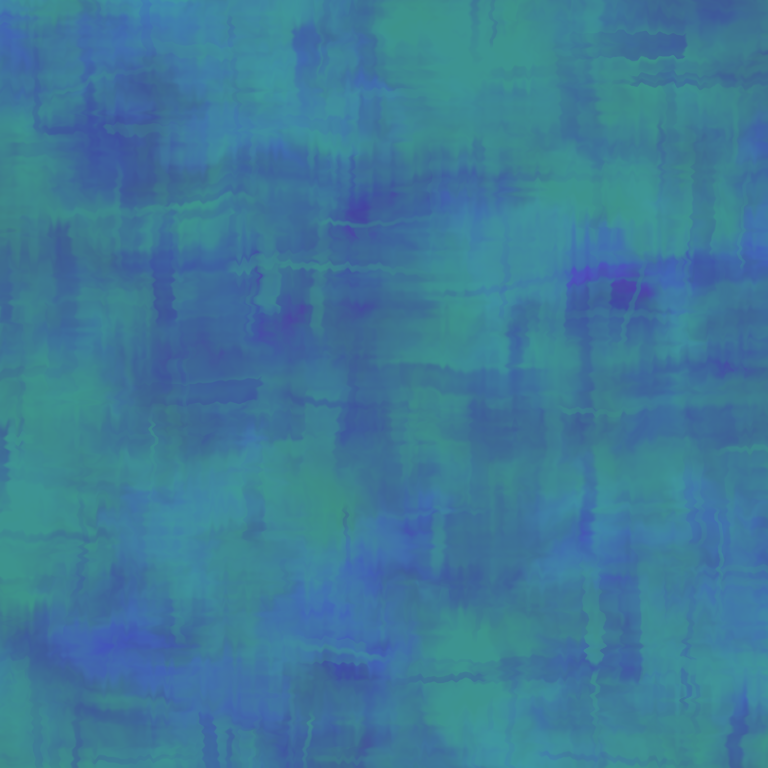
A three.js fragment shader for this background:

```glsl
// Painterly teal and blue ground: cloudy noise at several stretches, overlaid with
// crisp and soft brush strokes, mostly level or upright, on jittered grids.
// A fine weave frays the edges; slow noise drifts the hue toward sky or violet.

#define TEAL vec3(0.24, 0.575, 0.565)
#define DEEP_BLUE vec3(0.24, 0.28, 0.625)
#define SKY_SHIFT vec3(0.02, 0.04, 0.12)
#define VIOLET_SHIFT vec3(0.06, -0.07, 0.03)
#define MEAN_TONE 0.67
#define CLOUD_CONTRAST 3.1
#define STROKE_LAYERS 8
#define STROKE_CELL vec2(0.27, 0.085)
#define STROKE_OPACITY 0.68
#define THREADS 170.0
#define FRAY 0.007
#define WEAVE_TONE 0.07

varying vec2 vUv;

float hash(vec2 p) {
  return fract(sin(dot(p, vec2(127.1, 311.7))) * 43758.5);
}

float noise(vec2 p) {
  vec2 i = floor(p);
  vec2 f = fract(p);
  f = f * f * (3.0 - 2.0 * f);
  return mix(mix(hash(i), hash(i + vec2(1.0, 0.0)), f.x),
             mix(hash(i + vec2(0.0, 1.0)), hash(i + 1.0), f.x), f.y);
}

// Each octave is turned, so that no lattice shows through.
float fbm(vec2 p) {
  float sum = 0.0;
  float amp = 0.46;
  for (int i = 0; i < 5; i++) {
    sum += amp * noise(p);
    p = mat2(1.6, 1.2, -1.2, 1.6) * p + 17.3;
    amp *= 0.57;
  }
  return sum;
}

// Blends one grid layer of strokes, long in x, over the given tone.
float paintStrokes(float tone, vec2 p, vec2 cellSize, float seed) {
  vec2 q = p / cellSize + seed * 3.7;
  vec2 home = floor(q);
  float bristle = 0.65 + 0.35 * noise(p * vec2(12.0, 110.0) + seed);
  for (int y = -1; y <= 1; y++) {
    for (int x = -1; x <= 1; x++) {
      vec2 cell = home + vec2(float(x), float(y));
      vec2 key = cell + seed * 19.0;
      vec2 jitter = vec2(hash(key), hash(key + 5.3)) - 0.5;
      vec2 d = q - cell - 0.5 - 0.6 * jitter;
      float shape = hash(key + 11.9);
      float lean = hash(key + 23.1) - 0.5;
      d.y += lean * lean * lean * 5.0 * d.x;

      // Thin strokes have crisp sides, broad ones vary from crisp to melting.
      float halfWidth = mix(0.06, 0.42, shape * shape);
      float halfLength = mix(0.35, 0.85, hash(key + 31.7));
      float softness = hash(key + 43.3);
      float blur = mix(0.03, 0.22, softness * softness * shape);
      float side = 1.0 - smoothstep(halfWidth - blur, halfWidth + blur, abs(d.y));
      float tipStart = halfLength * mix(0.95, 0.6, softness);
      float tip = 1.0 - smoothstep(tipStart, halfLength, abs(d.x));
      float fade = smoothstep(-1.0, 0.6, d.x * sign(jitter.x));
      float present = smoothstep(0.45, 0.95, hash(key + 57.7));
      float strokeTone = mix(0.05, 1.15, hash(key + 71.9));
      tone = mix(tone, strokeTone, STROKE_OPACITY * present * side * tip * fade * bristle);
    }
  }
  return tone;
}

void main() {
  vec2 p = vUv;

  // Woven threads and a warp at two scales disturb the painted domain.
  float weft = noise(vec2(p.x * 9.0, p.y * THREADS)) - 0.5;
  float warp = noise(vec2(p.x * THREADS, p.y * 9.0) + 40.0) - 0.5;
  vec2 fray = FRAY * vec2(weft, warp);
  vec2 drift = vec2(fbm(p * 7.0 + 3.1), fbm(p * 7.0 + 61.7)) - 0.5;
  vec2 q = p + 2.5 * fray + 0.09 * drift;

  // Cloudy underpainting: level, upright and round patches.
  float across = fbm(q * vec2(5.0, 11.0) + 7.0);
  float upward = fbm(q * vec2(12.0, 6.0) + 29.0);
  float patches = fbm(q * 6.5 + 47.0);
  float cloud = 0.36 * across + 0.26 * upward + 0.38 * patches - 0.5;
  float tone = MEAN_TONE + CLOUD_CONTRAST * cloud;

  // Strokes alternate direction and shrink layer by layer.
  vec2 s = p + 1.2 * fray + 0.035 * drift;
  vec2 cellSize = STROKE_CELL;
  for (int i = 0; i < STROKE_LAYERS; i++) {
    float layer = float(i);
    vec2 along = mod(layer, 2.0) < 0.5 ? s : s.yx;
    tone = paintStrokes(tone, along, cellSize, layer + 1.0);
    cellSize *= 0.9;
  }
  tone += WEAVE_TONE * (weft + warp);

  // Teal flattens out at the top of the range.
  tone = clamp(tone - 0.3 * max(tone - 0.85, 0.0), 0.0, 1.0);
  vec3 color = mix(DEEP_BLUE, TEAL, tone);

  // Hue drift: sky blue in the mid tones, violet in the deepest ones.
  float sky = smoothstep(0.52, 0.75, fbm(q * vec2(4.6, 6.0) + 83.0));
  color += SKY_SHIFT * sky * (1.0 - 0.6 * tone);
  float violet = smoothstep(0.52, 0.72, fbm(q * vec2(5.0, 9.0) + 131.0));
  color += VIOLET_SHIFT * violet * (1.0 - smoothstep(0.1, 0.4, tone));
  color.b += 0.12 * (fbm(q * 9.0 + 151.0) - 0.5);

  gl_FragColor = vec4(color, 1.0);
}
```
